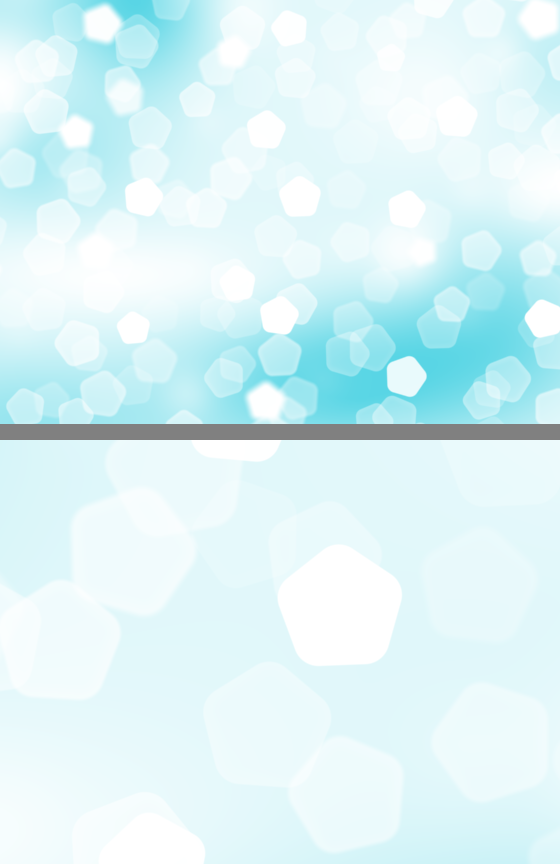
Top, the full canvas; bottom, a detail of the centre.
Write a Shadertoy shader that draws this background.

```glsl
// Pale aqua backdrop with soft white glows and scattered rounded pentagon bokeh.
#define DEEP_AQUA vec3(0.35, 0.837, 0.897)
#define BASE_DEPTH 0.18
#define FAINT_COUNT 112
#define BRIGHT_COUNT 25
#define HAZE_COUNT 14
#define FAINT_SIZE vec2(0.042, 0.056)
#define BRIGHT_SIZE vec2(0.029, 0.049)
#define FAINT_ALPHA vec2(0.14, 0.55)
#define CORNER_ROUND 0.40
#define MAX_TILT 0.35
#define RIM_GAIN 0.22
#define SCATTER 0.11

const float SECTOR = 1.256637; // one fifth of a turn

vec4 hash4(float n) {
    vec4 p = fract(vec4(n) * vec4(0.1031, 0.1030, 0.0973, 0.1099));
    p += dot(p, p.wzxy + 33.33);
    return fract((p.xxyz + p.yzzw) * p.zywx);
}

// Elliptical falloff, 1 at the centre
float glow(vec2 p, vec2 centre, vec2 radius) {
    vec2 q = (p - centre) / radius;
    return exp(-dot(q, q));
}

// Signed distance to a rounded pentagon pointing up
float pentagon(vec2 p, float radius) {
    float a = mod(atan(p.x, p.y), SECTOR) - 0.5 * SECTOR;
    vec2 q = length(p) * vec2(cos(a), abs(sin(a)));
    float inner = radius * (1.03 - CORNER_ROUND);
    vec2 corner = inner * vec2(cos(0.5 * SECTOR), sin(0.5 * SECTOR));
    float d = q.y < corner.y ? q.x - corner.x : length(q - corner);
    return d - CORNER_ROUND * radius;
}

// Evenly spread sequence with jitter, reaching just past the canvas
vec2 scatter(float i, vec2 seed, vec2 jitter, float aspect) {
    vec2 cell = fract(seed + i * vec2(0.7549, 0.5698));
    return (cell * 1.08 - 0.04) * vec2(aspect, 1.0) + (jitter - 0.5) * SCATTER;
}

vec2 rotate(vec2 p, float a) {
    float c = cos(a), s = sin(a);
    return vec2(c * p.x - s * p.y, s * p.x + c * p.y);
}

// Amount of aqua in the backdrop: 0 white, 1 deep
float backdrop(vec2 uv) {
    float d = BASE_DEPTH;
    d += 0.80 * glow(uv, vec2(0.25, 1.02), vec2(0.12, 0.22));
    d += 0.36 * glow(uv, vec2(0.08, 0.63), vec2(0.17, 0.15));
    d += 0.80 * glow(uv, vec2(0.60, 0.10), vec2(0.24, 0.17));
    d += 0.60 * glow(uv, vec2(0.89, 0.22), vec2(0.20, 0.22));
    d += 0.45 * glow(uv, vec2(0.05, 0.00), vec2(0.30, 0.16));
    d += 0.20 * glow(uv, vec2(1.00, 0.85), vec2(0.12, 0.15));
    d += 0.30 * glow(uv, vec2(0.03, 1.00), vec2(0.15, 0.12));
    // White light washing over the aqua
    d *= 1.0 - 0.95 * glow(uv, vec2(0.00, 0.80), vec2(0.07, 0.12));
    d *= 1.0 - 0.90 * glow(uv, vec2(0.20, 0.35), vec2(0.27, 0.10));
    d *= 1.0 - 0.65 * glow(uv, vec2(0.75, 0.78), vec2(0.14, 0.16));
    d *= 1.0 - 0.95 * glow(uv, vec2(1.00, 0.56), vec2(0.11, 0.09));
    d *= 1.0 - 0.85 * glow(uv, vec2(0.72, 0.41), vec2(0.07, 0.09));
    d *= 1.0 - 0.60 * glow(uv, vec2(0.44, 0.98), vec2(0.06, 0.10));
    return min(d, 1.0);
}

void mainImage(out vec4 fragColor, in vec2 fragCoord) {
    float aspect = iResolution.x / iResolution.y;
    float pixel = 1.0 / iResolution.y;
    vec2 uv = fragCoord / iResolution.xy;
    vec2 p = fragCoord * pixel;
    float depth = backdrop(uv);

    // Small patches of haze
    for (int i = 0; i < HAZE_COUNT; i++) {
        vec4 h = hash4(float(i) + 411.0);
        vec2 centre = scatter(float(i), vec2(0.31, 0.12), h.xy, aspect);
        depth *= 1.0 - mix(0.1, 0.45, h.z) * glow(p, centre, vec2(mix(0.04, 0.08, h.w)));
    }

    // Translucent pentagons with a slightly brighter rim
    for (int i = 0; i < FAINT_COUNT; i++) {
        vec4 h = hash4(float(i) + 17.0);
        vec4 k = hash4(float(i) + 203.0);
        vec2 q = p - scatter(float(i), vec2(0.13, 0.47), h.xy, aspect);
        float radius = mix(FAINT_SIZE.x, FAINT_SIZE.y, h.z);
        if (dot(q, q) > 2.0 * radius * radius) continue;
        float d = pentagon(rotate(q, (k.x - 0.5) * 2.0 * MAX_TILT), radius);
        float blur = pixel + 0.005 * k.y * k.y * k.y;
        float rim = 1.0 + RIM_GAIN * smoothstep(-0.3 * radius, 0.0, d);
        float alpha = mix(FAINT_ALPHA.x, FAINT_ALPHA.y, h.w) * rim;
        depth *= 1.0 - alpha * smoothstep(blur, -blur, d);
    }

    // Near-opaque white pentagons, some out of focus
    for (int i = 0; i < BRIGHT_COUNT; i++) {
        vec4 h = hash4(float(i) + 631.0);
        vec4 k = hash4(float(i) + 877.0);
        vec2 q = p - scatter(float(i), vec2(0.42, 0.83), h.xy, aspect);
        float radius = mix(BRIGHT_SIZE.x, BRIGHT_SIZE.y, sqrt(h.z));
        if (dot(q, q) > 2.5 * radius * radius) continue;
        float d = pentagon(rotate(q, (k.x - 0.5) * 2.0 * MAX_TILT), radius);
        float blur = pixel + 0.009 * smoothstep(0.5, 0.7, k.y);
        float alpha = mix(0.78, 1.0, smoothstep(0.1, 0.4, h.w));
        depth *= 1.0 - alpha * smoothstep(blur, -blur, d);
    }

    fragColor = vec4(mix(vec3(1.0), DEEP_AQUA, depth), 1.0);
}
```
